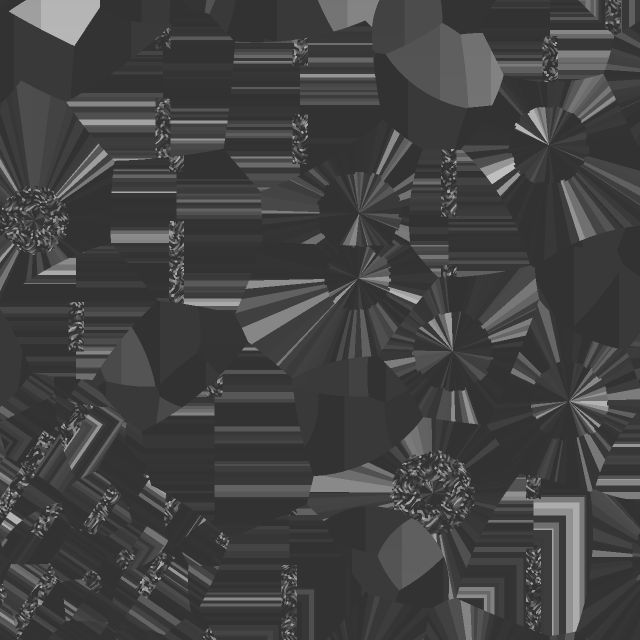
Reproduce this background procedurally as a Shadertoy shader.

```glsl
// Dark grey mosaic of curved cells: radial fans, barred panels and flat facets.
// Weighted cellular noise lays out the cells; hashed stripes fill them along
// an angle or an axis, and fine warped grain speckles the seams.

const float TAU = 6.2831853;
const float BASE_GREY = 0.195;

float hash(vec2 p) {
    vec3 q = fract(vec3(p.xyx) * 0.1031);
    q += dot(q, q.yzx + 33.33);
    return fract((q.x + q.y) * q.z);
}

vec2 hash2(vec2 p) {
    return vec2(hash(p + 17.0), hash(p + 59.0));
}

struct Cell {
    vec2 id;
    vec2 offset;  // from the seed, in canvas units
    float kind;   // low values own larger cells
};

// Multiplicative weights bend the cell borders into arcs.
Cell nearestCell(vec2 p, float scale, float seed) {
    vec2 q = p * scale, base = floor(q);
    Cell cell = Cell(base, vec2(0.0), 0.0);
    float best = 1e5;
    for (int y = -2; y <= 2; y++) {
        for (int x = -2; x <= 2; x++) {
            vec2 id = base + vec2(x, y);
            vec2 offset = q - id - 0.1 - 0.8 * hash2(id + seed);
            float kind = hash(id + seed + 7.0);
            float dist = length(offset) * mix(0.75, 1.25, kind);
            if (dist < best) {
                best = dist;
                cell = Cell(id + seed, offset / scale, kind);
            }
        }
    }
    return cell;
}

float tone(float h, float power, float gain) {
    return BASE_GREY + gain * pow(h, power);
}

// Uneven stripes: broad groups modulated by thin lines.
float stripes(float x, float broad, float thin, float seed) {
    x += 0.25 / broad * sin(x * broad * 1.7 + seed);
    float group = hash(vec2(floor(x * broad), seed));
    float line = hash(vec2(floor(x * thin), seed + 31.0));
    return tone(0.55 * group + 0.45 * line, 5.0, 0.6);
}

float speckle(vec2 p) {
    vec2 warp = sin(p.yx * 190.0) + sin(p.yx * 83.0 + p * 57.0);
    float clump = 0.5 + 0.5 * sin(p.x * 71.0 + 2.0 * sin(p.y * 93.0));
    float grain = hash(floor(p * 270.0 + warp));
    return tone(grain, 4.5 - 2.0 * clump, 0.48);
}

// Wedges around a hub with its own wedges or a speckled ring.
float fan(vec2 offset, vec2 p, float seed) {
    float turn = atan(offset.y, offset.x) / TAU + 0.5;
    float radius = length(offset);
    float ragged = hash(vec2(floor(turn * 60.0), seed));
    float hub = mix(0.045, 0.062, hash(vec2(seed, 3.0))) + 0.006 * ragged;
    if (radius > hub) return stripes(turn, 17.0, 70.0, seed);
    bool grainy = hash(vec2(seed, 11.0)) > 0.75;
    if (grainy && radius > 0.3 * hub) return speckle(p);
    return stripes(turn, 11.0, 52.0, seed + 5.0);
}

// Bars on both sides of a broken, speckled seam.
float bars(vec2 offset, vec2 p, float seed) {
    float side = step(0.0, offset.x);
    float piece = hash(vec2(floor(offset.y * 13.0), seed));
    if (abs(offset.x) < 0.012 && piece > 0.4) return speckle(p);
    bool nested = hash(vec2(seed, 23.0)) > 0.85;
    float along = nested ? max(offset.x, offset.y) : offset.y;
    return stripes(along, 27.0, 155.0, seed + 9.0 * side);
}

// Flat polygons, each divided by an upright crease.
float facets(vec2 p) {
    Cell facet = nearestCell(p, 8.5, 140.0);
    float crease = 0.035 * step(0.0, facet.offset.x);
    float grey = tone(hash(facet.id + 3.0), 8.0, 0.46);
    return grey * (1.0 + 4.0 * crease) - 0.25 * facet.offset.y * (grey - BASE_GREY);
}

float mosaic(vec2 p) {
    Cell cell = nearestCell(p, 5.0, 40.0);
    vec2 center = p - cell.offset;
    float seed = floor(hash(cell.id + 2.0) * 900.0);

    // Smaller tilted panels gather in the lower left.
    if (dot(center, vec2(1.0, 1.2)) < 0.45) {
        Cell shard = nearestCell(p, 11.0, 220.0);
        vec2 axis = vec2(cos(0.6), -sin(0.6));
        vec2 tilted = vec2(dot(shard.offset, axis), dot(shard.offset, vec2(-axis.y, axis.x)));
        return bars(tilted, p, floor(hash(shard.id) * 900.0));
    }
    if (cell.kind < 0.3) return fan(cell.offset, p, seed);
    if (cell.kind < 0.52 + 0.28 * center.x) return bars(cell.offset, p, seed);
    return facets(p);
}

void mainImage(out vec4 fragColor, in vec2 fragCoord) {
    // Four samples per pixel smooth every border.
    float grey = 0.0;
    for (int i = 0; i < 4; i++) {
        vec2 jitter = vec2(i & 1, i >> 1) * 0.5 - 0.25;
        grey += 0.25 * mosaic((fragCoord + jitter) / iResolution.y);
    }
    fragColor = vec4(vec3(grey), 1.0);
}
```
